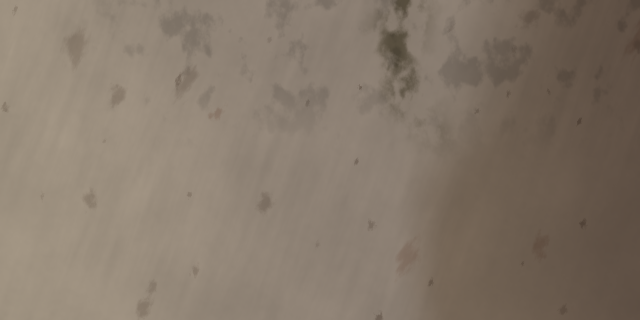
Give the GLSL for this texture, as a Shadertoy shader.

```glsl
// Aged plaster wall: warm light fading into shade, brushed streaks, a mould vein and smudges.

const vec3 LIT_PLASTER   = vec3(0.625, 0.575, 0.505);
const vec3 MID_PLASTER   = vec3(0.550, 0.500, 0.452);
const vec3 SHADE_PLASTER = vec3(0.455, 0.395, 0.335);
const vec3 DEEP_PLASTER  = vec3(0.365, 0.307, 0.262);
const vec3 MOULD_TINT    = vec3(0.62, 0.61, 0.54);
const vec3 SMUDGE_TINT   = vec3(0.70, 0.66, 0.63);
const vec3 RUST_TINT     = vec3(0.80, 0.69, 0.64);
const float MOTTLE   = 0.11;
const float STREAK   = 0.055;
const float GRAIN    = 0.025;
const float VEIN_WIDTH = 0.075;
const int SMUDGES = 11;
const int SPECKS  = 26;

float hash(vec2 p) {
    vec3 q = fract(vec3(p.xyx) * 0.1031);
    q += dot(q, q.yzx + 33.33);
    return fract((q.x + q.y) * q.z);
}

float noise(vec2 p) {
    vec2 cell = floor(p), f = fract(p);
    f = f * f * (3.0 - 2.0 * f);
    float low  = mix(hash(cell), hash(cell + vec2(1, 0)), f.x);
    float high = mix(hash(cell + vec2(0, 1)), hash(cell + vec2(1, 1)), f.x);
    return mix(low, high, f.y);
}

float fbm(vec2 p) {
    float sum = 0.0, amp = 0.5;
    for (int i = 0; i < 5; i++) {
        sum += amp * noise(p);
        p = mat2(1.6, 1.2, -1.2, 1.6) * p + 17.3;
        amp *= 0.5;
    }
    return sum;
}

vec2 rotate(vec2 p, float a) {
    float c = cos(a), s = sin(a);
    return vec2(c * p.x + s * p.y, c * p.y - s * p.x);
}

// Light falls off to the right; the shade edge is sharper near the floor.
vec3 wallTone(vec2 p) {
    float warp = (fbm(p * 2.5) - 0.5) * 0.12;
    float x = p.x + warp;
    vec3 tone = mix(LIT_PLASTER, MID_PLASTER, smoothstep(-0.15, 1.3, x + 0.22 * p.y * p.y));
    float edge = mix(1.22, 1.36, smoothstep(0.35, 0.9, p.y));
    float width = mix(0.20, 0.50, smoothstep(0.2, 0.9, p.y));
    tone = mix(tone, SHADE_PLASTER, smoothstep(edge, edge + width, x));
    return mix(tone, DEEP_PLASTER, smoothstep(1.4, 2.05, x));
}

// Crooked mould vein running down from the top edge.
float mouldVein(vec2 p) {
    float centre = 1.22 + 0.42 * max(0.85 - p.y, 0.0) + 0.4 * max(p.y - 0.88, 0.0);
    centre += (noise(vec2(p.y * 9.0, 4.0)) - 0.5) * 0.07;
    float d = abs(p.x - centre) / VEIN_WIDTH;
    float reach = smoothstep(0.45, 0.75, p.y);
    float patches = smoothstep(0.40, 0.72, fbm(p * vec2(20.0, 15.0) + 3.0));
    return exp(-d * d) * reach * (0.12 + 0.95 * patches);
}

// Rough-edged spot with its own random place, size and lean.
float spot(vec2 p, float id, float minSize, float maxSize) {
    vec2 centre = vec2(2.0 * hash(vec2(id, 1.7)), hash(vec2(id, 8.3)));
    float size = mix(minSize, maxSize, pow(hash(vec2(id, 5.1)), 2.0));
    vec2 q = rotate(p - centre, -0.7 * hash(vec2(id, 2.9))) / size;
    q.y *= mix(0.4, 0.8, hash(vec2(id, 6.4)));
    float rough = (fbm(q * 1.6 + id * 7.0) - 0.5) * 1.6;
    return 1.0 - smoothstep(0.2, 1.15, length(q) + rough);
}

void mainImage(out vec4 fragColor, in vec2 fragCoord) {
    vec2 p = fragCoord / iResolution.y;
    vec3 color = wallTone(p);

    // Cloudy mottling and slanted brush marks
    float cloud = fbm(p * 5.0 + 9.0) - 0.48;
    vec2 brush = rotate(p, -0.35);
    float marks = fbm(brush * vec2(34.0, 4.0)) - 0.48;
    float patchy = smoothstep(0.35, 0.65, noise(p * 3.0 + 21.0));
    color *= 1.0 + MOTTLE * cloud + STREAK * marks * (0.5 + patchy);
    color *= 1.0 + GRAIN * (fbm(p * 55.0) - 0.48);

    // Faint worn blotches in the upper middle
    float worn = smoothstep(0.52, 0.72, fbm(p * vec2(17.0, 13.0) + 40.0));
    float wornArea = smoothstep(0.45, 0.8, p.y) * smoothstep(0.1, 0.6, p.x);
    color *= 1.0 - 0.13 * worn * wornArea;

    color *= mix(vec3(1.0), MOULD_TINT, clamp(mouldVein(p), 0.0, 1.0));

    // Broad pale smudges, some rusty
    for (int i = 0; i < SMUDGES; i++) {
        float id = float(i) + 11.0;
        vec3 tint = mix(SMUDGE_TINT, RUST_TINT, step(0.6, hash(vec2(id, 3.3))));
        color *= mix(vec3(1.0), tint, 0.42 * spot(p, id, 0.022, 0.05));
    }

    // Small dark specks
    for (int i = 0; i < SPECKS; i++) {
        float id = float(i) + 61.0;
        float strength = mix(0.25, 0.75, hash(vec2(id, 9.2)));
        color *= mix(vec3(1.0), SMUDGE_TINT, strength * spot(p, id, 0.007, 0.018));
    }

    fragColor = vec4(color, 1.0);
}
```
